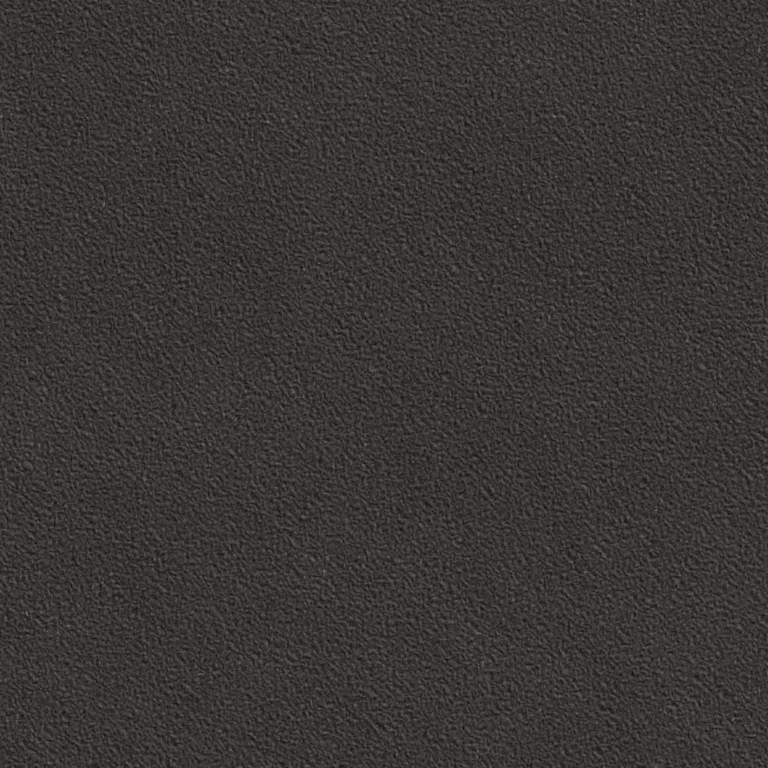
Write a Shadertoy shader that draws this texture.

```glsl
const float GRAIN_SCALE = 190.0;
const float BASE_VALUE = 0.226;
const vec3 WARM_TINT = vec3(0.004, 0.0, -0.007);
const vec2 LIGHT_DIR = vec2(0.6, 0.8);

// Random unit vector for a lattice corner
vec2 cornerGradient(vec2 cell) {
    uvec2 q = uvec2(ivec2(cell)) * uvec2(1597u, 3571u);
    uint h = (q.x ^ (q.y << 7)) * 747797u + q.y;
    h = (h ^ (h >> 15)) * 277803u;
    h = (h ^ (h >> 13)) * 91173u;
    h ^= h >> 16;
    float angle = float(h & 65535u) / 65536.0 * 6.28319;
    return vec2(cos(angle), sin(angle));
}

float gradientNoise(vec2 p) {
    vec2 cell = floor(p);
    vec2 f = p - cell;
    vec2 w = f * f * f * (f * (f * 6.0 - 15.0) + 10.0);
    float a = dot(cornerGradient(cell), f);
    float b = dot(cornerGradient(cell + vec2(1, 0)), f - vec2(1, 0));
    float c = dot(cornerGradient(cell + vec2(0, 1)), f - vec2(0, 1));
    float d = dot(cornerGradient(cell + vec2(1, 1)), f - vec2(1, 1));
    return mix(mix(a, b, w.x), mix(c, d, w.x), w.y);
}

// Stretch features along the falling diagonal
vec2 stretchDiagonal(vec2 p, float stretch) {
    vec2 along = vec2(0.7071, -0.7071);
    return vec2(dot(p, along) / stretch, dot(p, along.yx * vec2(-1, 1)));
}

// Bend the domain so the grain does not follow a lattice
vec2 warp(vec2 p, float amount) {
    vec2 q = p * 0.31;
    return p + amount * vec2(gradientNoise(q + 17.3), gradientNoise(q + 71.9));
}

float grainHeight(vec2 p) {
    vec2 q = stretchDiagonal(p, 1.15);
    return gradientNoise(q) + 0.4 * gradientNoise(q * 1.6 + 37.4);
}

// Height difference towards the light
float litSlope(vec2 p, vec2 lightDir, float reach) {
    vec2 stepToLight = lightDir * reach;
    return grainHeight(p - stepToLight) - grainHeight(p + stepToLight);
}

// Thin dark lines where the noise crosses zero
float creaseLines(vec2 p, float width) {
    return 1.0 - smoothstep(0.0, width, abs(gradientNoise(p)));
}

// Rare pale flecks, gathered in loose patches
float paleFlecks(vec2 uv) {
    float fleck = smoothstep(0.34, 0.52, gradientNoise(uv * 150.0 + 9.2));
    return fleck * smoothstep(0.0, 0.4, gradientNoise(uv * 14.0 + 3.7));
}

void mainImage(out vec4 fragColor, in vec2 fragCoord) {
    vec2 uv = fragCoord / min(iResolution.x, iResolution.y);
    vec2 p = warp(uv * GRAIN_SCALE, 0.8);

    // Pebbled relief with glints on the lit sides
    float slope = litSlope(p, LIGHT_DIR, 0.3);
    float glint = max(slope, 0.0);
    float value = BASE_VALUE + 0.098 * slope + 0.045 * glint * glint;

    // Creases, fine grit and flecks
    value -= 0.05 * creaseLines(stretchDiagonal(p, 1.3) * 0.75 + 53.1, 0.16);
    value += 0.075 * gradientNoise(uv * 290.0 + 11.6);
    value += 0.12 * paleFlecks(uv);

    // Broad, faint mottling
    value += 0.012 * gradientNoise(stretchDiagonal(uv, 1.8) * 22.0 + 5.3);
    value += 0.010 * gradientNoise(uv * 4.0 + 2.8);

    fragColor = vec4(clamp(vec3(max(value, 0.09)) + WARM_TINT, 0.0, 1.0), 1.0);
}
```
